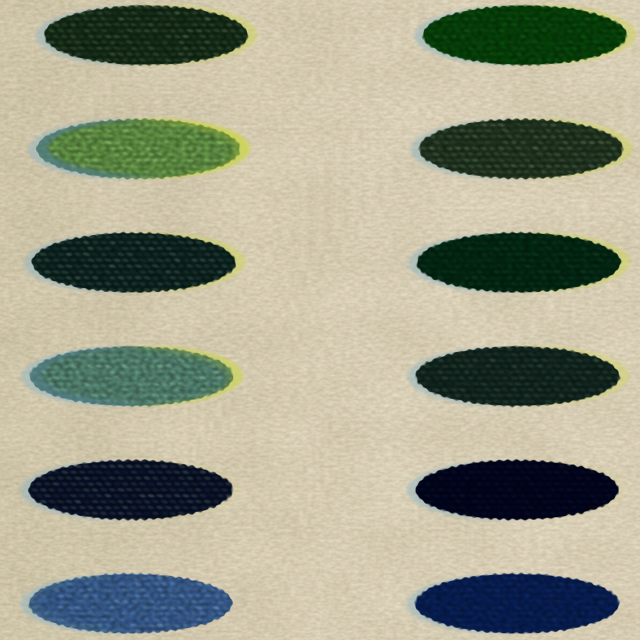
This pattern is drawn by a three.js fragment shader. Its source:

```glsl
// Two columns of six woven oval swatches, greens above blues, on beige cloth.
// Ellipse distances with stitched edges give the ovals; brick-laid flecks and
// stretched gradient noise give the thread, and shifted ovals the colour fringes.
varying vec2 vUv;

vec2 hashGradient(vec2 cell) {
  float n = fract(sin(dot(cell, vec2(127.1, 311.7))) * 43758.5);
  return vec2(cos(6.2832 * n), sin(6.2832 * n));
}

float gradientNoise(vec2 p) {
  vec2 i = floor(p), f = fract(p);
  vec2 u = f * f * f * (f * (f * 6.0 - 15.0) + 10.0);
  vec2 e = vec2(1.0, 0.0);
  float low = mix(dot(hashGradient(i), f), dot(hashGradient(i + e), f - e), u.x);
  float high = mix(dot(hashGradient(i + e.yx), f - e.yx),
                   dot(hashGradient(i + e.xx), f - e.xx), u.x);
  return mix(low, high, u.y);
}

// Approximate signed distance to an oval
float ovalDistance(vec2 p) {
  vec2 radii = vec2(0.159, 0.0465);
  float k = length(p / radii);
  return k * (k - 1.0) / max(length(p / (radii * radii)), 0.001);
}

// Rows count upward; the left column is the more faded one
vec3 dyeColour(float row, float column) {
  if (column < 0.5) {
    if (row < 0.5) return vec3(0.18, 0.31, 0.50);
    if (row < 1.5) return vec3(0.02, 0.05, 0.13);
    if (row < 2.5) return vec3(0.27, 0.44, 0.38);
    if (row < 3.5) return vec3(0.03, 0.11, 0.10);
    if (row < 4.5) return vec3(0.32, 0.49, 0.22);
    return vec3(0.06, 0.14, 0.07);
  }
  if (row < 0.5) return vec3(0.02, 0.10, 0.29);
  if (row < 1.5) return vec3(0.00, 0.01, 0.10);
  if (row < 2.5) return vec3(0.05, 0.12, 0.10);
  if (row < 3.5) return vec3(0.00, 0.13, 0.06);
  if (row < 4.5) return vec3(0.10, 0.17, 0.10);
  return vec3(0.01, 0.22, 0.02);
}

// Light thread tops, each course offset by half a stitch
float stitchFlecks(vec2 uv) {
  vec2 q = uv / vec2(0.0135, 0.0092);
  q.x += 0.5 * mod(floor(q.y), 2.0);
  vec2 f = fract(q) - 0.5;
  float wear = 0.6 + 0.9 * gradientNoise(floor(q) * 0.73 + 3.1);
  return wear * (1.0 - smoothstep(0.08, 0.48, length(f * vec2(0.8, 1.0) + 0.12 * f.yx)));
}

vec3 clothColour(vec2 uv) {
  float grain = 0.055 * gradientNoise(uv * vec2(75.0, 190.0))
              + 0.050 * gradientNoise(uv * vec2(150.0, 260.0) + 17.0)
              + 0.030 * gradientNoise(uv * vec2(9.0, 14.0) + 5.0);
  vec3 cloth = mix(vec3(0.81, 0.77, 0.66), vec3(0.84, 0.80, 0.70), smoothstep(0.0, 0.6, uv.x));
  return cloth + grain * vec3(1.0, 1.0, 1.1);
}

void main() {
  // Nearest oval; the columns lean right toward the top
  float row = clamp(floor((vUv.y - 0.057) / 0.1776 + 0.5), 0.0, 5.0);
  float column = step(0.52, vUv.x);
  float lean = pow(row / 5.0, 3.0) * mix(0.024, 0.012, column);
  vec2 p = vUv - vec2(0.204 + 0.604 * column + lean, 0.057 + 0.1776 * row);

  // Stitched outline
  float stitches = sin(vUv.x * 465.0) * sin(vUv.y * 342.0);
  float edge = ovalDistance(p) + 0.0013 * stitches
             + 0.0012 * gradientNoise(vUv * 95.0);
  float oval = 1.0 - smoothstep(-0.0018, 0.0018, edge);

  // Blue fringe on the left, yellow on the right of the upper rows
  vec3 dye = dyeColour(row, column);
  float paleness = smoothstep(0.2, 0.5, dye.g);
  float yellowness = smoothstep(0.5, 2.5, row) * (0.55 + 0.4 * paleness);
  float blueHalo = 1.0 - smoothstep(-0.004, 0.006, ovalDistance(p + vec2(0.012, 0.001)));
  float yellowHalo = 1.0 - smoothstep(-0.004, 0.006, ovalDistance(p - vec2(0.014, 0.001)));
  vec3 colour = clothColour(vUv);
  colour = mix(colour, vec3(0.60, 0.72, 0.75), 0.6 * blueHalo * smoothstep(0.05, -0.1, p.x));
  colour = mix(colour, vec3(0.80, 0.83, 0.36), yellowHalo * yellowness * smoothstep(-0.05, 0.1, p.x));

  // Worn thread; most ovals on the right stay dense and dark
  float dense = column * (1.0 - step(0.5, abs(row - 2.0)) * step(0.5, abs(row - 4.0)));
  float wear = mix(mix(0.13, 0.36, dense), 0.36, 1.0 - column);
  wear *= 1.0 - 0.35 * column * step(row, 2.5);
  vec3 fleck = mix(dye * 1.3, vec3(0.60, 0.68, 0.52), 0.65) + 0.12 * paleness;
  vec3 thread = mix(dye, fleck, wear * stitchFlecks(vUv));
  thread *= 1.0 + 0.35 * gradientNoise(vUv * vec2(110.0, 150.0));

  // Misregistered dye inside the pale ovals
  float blueRim = smoothstep(-0.012, 0.002, ovalDistance(p - vec2(0.013, 0.002)));
  float yellowRim = smoothstep(-0.010, 0.004, ovalDistance(p + vec2(0.006, 0.003)));
  thread = mix(thread, vec3(0.32, 0.49, 0.54),
               0.75 * paleness * blueRim * smoothstep(0.06, -0.08, p.x));
  thread = mix(thread, vec3(0.58, 0.66, 0.22),
               0.5 * paleness * yellowness * yellowRim * smoothstep(-0.06, 0.1, p.x));

  gl_FragColor = vec4(clamp(mix(colour, thread, oval), 0.0, 1.0), 1.0);
}
```
